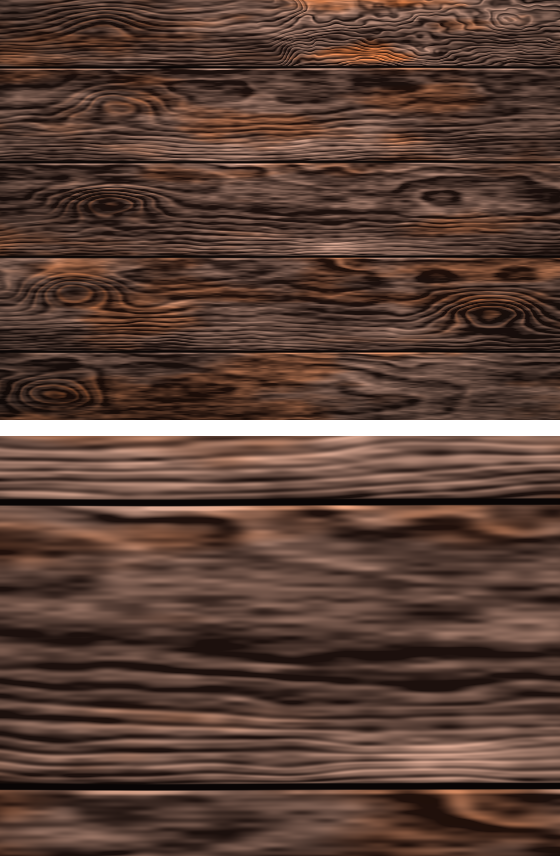
Top: the whole. Bottom: its middle third, enlarged.
A Shadertoy shader for this texture:

```glsl
const float BOARD_HEIGHT = 0.2257;   // spacing of the gaps, in canvas heights
const float FIRST_GAP = 0.163;       // height of the lowest gap
const float GAP_HALF_WIDTH = 0.0026;
const float LIP_WIDTH = 0.0045;      // lit upper edge of each board
const float RING_DENSITY = 20.0;
const float KNOT_RINGS = 6.0;
const vec2 KNOT_SIZE = vec2(0.115, 0.042);
const float FIGURED_BOARD = 4.0;     // the board with curly grain
const float BASE_TONE = 0.33;
const vec3 DARK_WOOD = vec3(0.10, 0.058, 0.047);
const vec3 PALE_WOOD = vec3(0.79, 0.61, 0.53);
const vec3 GAP_COLOR = vec3(0.035, 0.02, 0.018);
const vec3 AMBER_TINT = vec3(1.35, 0.98, 0.60);
const vec2 LIGHT_CENTER = vec2(0.70, 0.60);

float hash(vec2 p) {
    vec3 q = fract(p.xyx * 0.1031);
    q += dot(q, q.yzx + 33.33);
    return fract((q.x + q.y) * q.z);
}

float noise(vec2 p) {
    vec2 i = floor(p), f = fract(p);
    f = f * f * (3.0 - 2.0 * f);
    return mix(mix(hash(i), hash(i + vec2(1, 0)), f.x),
               mix(hash(i + vec2(0, 1)), hash(i + vec2(1, 1)), f.x), f.y);
}

float fbm(vec2 p) {
    float sum = 0.0, amp = 0.533;
    for (int i = 0; i < 4; i++) {
        sum += amp * noise(p);
        p = p * 2.03 + 19.7;
        amp *= 0.5;
    }
    return sum;
}

// Sum of the knots of one board: x is the swell of the rings, y the dark core
vec2 knots(float x, float v, float board) {
    vec2 sum = vec2(0.0);
    for (int k = 0; k < 2; k++) {
        vec2 id = vec2(board * 7.0 + 3.0, float(k) * 11.0 + 5.0);
        vec2 center = vec2(0.22 + 0.92 * float(k) + 0.2 * (hash(id) - 0.5),
                           0.40 + 0.25 * hash(id + 31.0));
        float chance = hash(id + 57.0);
        float strength = k == 0 ? mix(0.55, 1.0, chance) : smoothstep(0.25, 0.9, chance);
        vec2 d = vec2(x - center.x, (v - center.y) * BOARD_HEIGHT) / KNOT_SIZE;
        float r2 = dot(d, d);
        sum += strength * vec2(exp(-r2), exp(-9.0 * r2));
    }
    return sum;
}

void mainImage(out vec4 fragColor, in vec2 fragCoord) {
    float px = 1.0 / iResolution.y;
    vec2 p = fragCoord * px;

    // Boards
    float row = (p.y - FIRST_GAP) / BOARD_HEIGHT + 0.008 * (noise(vec2(p.x * 7.0, 2.0)) - 0.5);
    float board = floor(row) + 1.0;
    float v = fract(row);
    vec2 q = p + vec2(17.3, 9.1) * (board + 2.0);
    float figured = (board == FIGURED_BOARD ? 1.0 : 0.0)
                  * smoothstep(0.64, 0.74, p.x + 0.08 * (noise(q * 24.0) - 0.5));

    // Growth rings: arches about the heart line, bent by noise and knots
    vec2 knot = knots(p.x, v, board);
    float heart = 0.55 + 0.25 * hash(vec2(board, 8.0)) + 0.16 * (noise(q * vec2(2.0, 0.0)) - 0.5);
    float rings = RING_DENSITY * (v - heart) * (v - heart) + 1.6 * p.x
                + 5.0 * fbm(q * vec2(1.6, 7.0)) + 0.6 * noise(q * vec2(16.0, 45.0))
                + KNOT_RINGS * knot.x + 9.0 * figured * fbm(q * vec2(6.0, 13.0));
    float fade = 1.0 - smoothstep(0.35, 0.8, fwidth(rings));
    float phase = 6.28319 * rings;
    float groove = pow(0.5 + 0.5 * cos(phase), 2.0);
    float ridge = pow(0.5 + 0.5 * cos(phase - 1.9), 3.0);
    float depth = fade * (0.35 + 0.9 * noise(q * vec2(4.0, 18.0)) + 0.35 * figured);

    // Tone: broad stains, fibres, worn streaks
    float tone = BASE_TONE + 0.05 * (hash(vec2(board, 21.0)) - 0.5);
    tone += 0.55 * (fbm(q * vec2(2.2, 10.0)) - 0.5);
    tone += 0.32 * (noise(q * vec2(13.0, 190.0)) - 0.5);
    tone += 0.28 * (noise(q * vec2(48.0, 310.0)) - 0.5);
    tone += depth * (0.22 * ridge - 0.30 * groove);
    tone += 0.22 * smoothstep(0.58, 0.78, fbm(q * vec2(3.0, 26.0)));
    tone += 0.12 * figured - 0.14 * knot.y;
    tone -= 0.12 * smoothstep(0.12, 0.0, v);

    // Lit lip under each gap, chipped along its length
    float below = (1.0 - v) * BOARD_HEIGHT;
    float lip = 1.0 - smoothstep(LIP_WIDTH, LIP_WIDTH + 0.003, below);
    tone += lip * (0.08 + 0.55 * smoothstep(0.3, 0.75, fbm(vec2(p.x * 9.0, board * 5.0))));

    // Colour: amber in streaks and round knots
    vec3 color = mix(DARK_WOOD, PALE_WOOD, clamp(tone, 0.0, 1.0));
    float amber = smoothstep(0.50, 0.72, fbm(q * vec2(3.2, 15.0) + 41.0));
    amber = clamp(amber * (0.5 + 0.4 * figured) + 0.5 * knot.x * ridge, 0.0, 1.0);
    color *= mix(vec3(1.0), AMBER_TINT, amber);

    // Light falling off toward the corners
    vec2 away = p - LIGHT_CENTER;
    color *= 1.12 - 0.60 * dot(away, away * vec2(0.75, 1.2));

    // Gaps
    float edge = min(v, 1.0 - v) * BOARD_HEIGHT;
    float gap = 1.0 - smoothstep(GAP_HALF_WIDTH - px, GAP_HALF_WIDTH + px, edge);
    color *= mix(0.65, 1.0, smoothstep(0.0, 0.007, v * BOARD_HEIGHT));
    fragColor = vec4(mix(color, GAP_COLOR, gap), 1.0);
}
```
